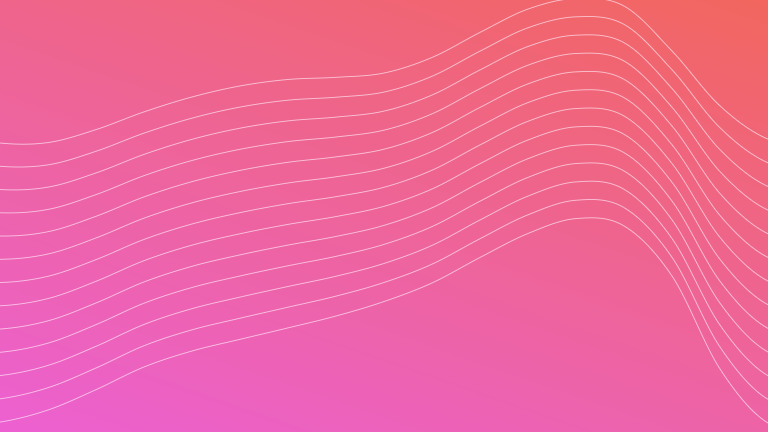
Write a Shadertoy shader that draws this background.

```glsl
// A diagonal pink-to-coral gradient crossed by a family of thin pale waves.
// Two smooth spline profiles bound the family; the waves between them are
// even blends of both, drawn with a box-filtered line coverage.

#define WAVE_COUNT 13.0
#define LINE_WIDTH 0.0021
#define LINE_OPACITY 0.68
#define LINE_COLOR vec3(1.0, 0.93, 0.98)
#define ORCHID vec3(0.925, 0.378, 0.820)
#define ROSE vec3(0.932, 0.392, 0.600)
#define CORAL vec3(0.950, 0.400, 0.370)
#define GRADIENT_AXIS vec2(0.38, 0.62)

// Heights at even steps across the canvas, plus one knot beyond each side.
const int SPANS = 16;
const float UPPER[19] = float[19](
    0.692, 0.669, 0.670, 0.700, 0.741, 0.7755, 0.801, 0.816, 0.821, 0.831,
    0.867, 0.925, 0.979, 1.0035, 0.986, 0.882, 0.755, 0.678, 0.662);
const float LOWER[19] = float[19](
    0.016, 0.023, 0.051, 0.098, 0.1505, 0.1875, 0.2145, 0.241, 0.2685, 0.302,
    0.345, 0.404, 0.4595, 0.494, 0.477, 0.361, 0.146, 0.021, 0.012);

vec2 knot(int i) {
    return vec2(UPPER[i], LOWER[i]);
}

// Catmull-Rom heights (upper, lower) at x in 0..1, with their slopes.
vec2 profiles(float x, out vec2 slope) {
    float s = clamp(x, 0.0, 1.0) * float(SPANS);
    int i = min(int(s), SPANS - 1);
    float f = s - float(i);
    vec2 a = knot(i), b = knot(i + 1), c = knot(i + 2), d = knot(i + 3);
    vec2 k1 = 0.5 * (c - a);
    vec2 k2 = a - 2.5 * b + 2.0 * c - 0.5 * d;
    vec2 k3 = 0.5 * (d - a) + 1.5 * (b - c);
    slope = (k1 + f * (2.0 * k2 + 3.0 * f * k3)) * float(SPANS);
    return b + f * (k1 + f * (k2 + f * k3));
}

// Share of a pixel-wide box covered by a line at the given distance.
float lineCoverage(float dist, float width, float pixel) {
    vec2 edges = vec2(0.5, -0.5) * width - dist;
    vec2 filled = clamp(edges / pixel + 0.5, 0.0, 1.0);
    return filled.x - filled.y;
}

vec3 background(vec2 uv) {
    float t = dot(uv, GRADIENT_AXIS);
    vec3 low = mix(ORCHID, ROSE, clamp(2.0 * t, 0.0, 1.0));
    return mix(low, CORAL, clamp(2.0 * t - 1.0, 0.0, 1.0));
}

void mainImage(out vec4 fragColor, in vec2 fragCoord) {
    vec2 uv = fragCoord / iResolution.xy;
    float pixel = 1.0 / iResolution.y;
    float aspect = iResolution.x / iResolution.y;

    // Nearest wave of the blended family
    vec2 slopes;
    vec2 bounds = profiles(uv.x, slopes);
    float steps = WAVE_COUNT - 1.0;
    float position = (uv.y - bounds.x) / (bounds.y - bounds.x);
    float blend = clamp(floor(position * steps + 0.5), 0.0, steps) / steps;

    // Vertical gap corrected by the slope of that wave
    float height = mix(bounds.x, bounds.y, blend);
    float slope = mix(slopes.x, slopes.y, blend) / aspect;
    float dist = abs(uv.y - height) / sqrt(1.0 + slope * slope);

    float wave = lineCoverage(dist, LINE_WIDTH, pixel) * LINE_OPACITY;
    fragColor = vec4(mix(background(uv), LINE_COLOR, wave), 1.0);
}
```
